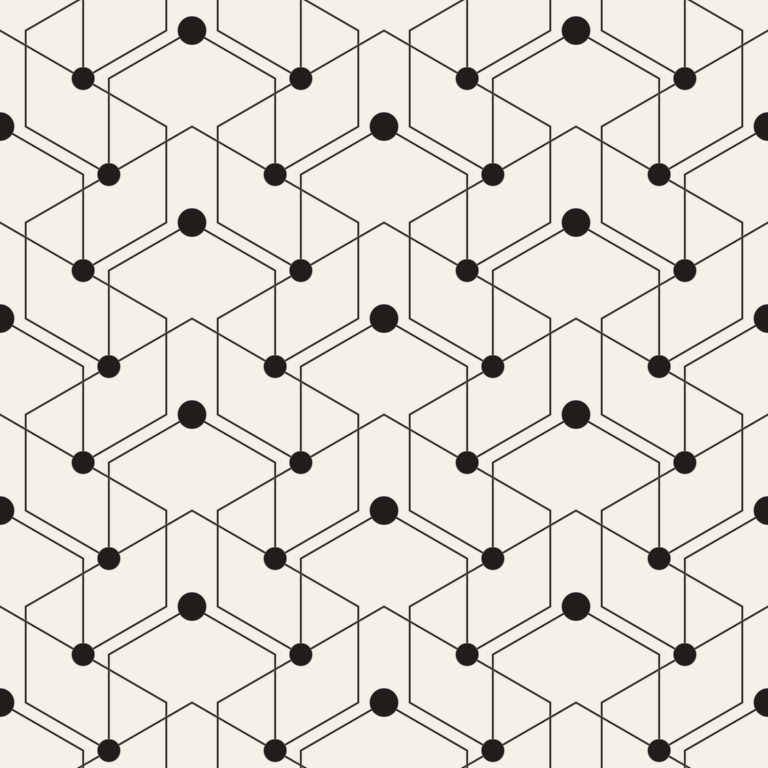
Write a three.js fragment shader that draws this pattern.

```glsl
// Interlocking thin-line hexagonal lattice with large and small round nodes.
// One mirrored motif of segments and discs sits on a half-drop grid, two
// columns by four rows; the nearest distance to any part becomes ink.
varying vec2 vUv;

const vec2 PERIOD = vec2(0.5, 0.25);       // 2 repeats across, 4 down
const vec2 ORIGIN = vec2(0.25, 0.2102);    // centre of one large node
const float RISE = 0.0625;                 // height of one slanted step
const float RUN = RISE * 1.7320508;        // its width, at 30 degrees
const float LINE_WIDTH = 0.0023;
const float LARGE_RADIUS = 0.0186;
const float SMALL_RADIUS = 0.0149;
const vec3 PAPER = vec3(0.957, 0.945, 0.910);
const vec3 INK = vec3(0.130, 0.113, 0.105);

float segmentDistance(vec2 p, vec2 a, vec2 b) {
  vec2 ab = b - a;
  float t = clamp(dot(p - a, ab) / dot(ab, ab), 0.0, 1.0);
  return length(p - a - ab * t);
}

float discDistance(vec2 p, vec2 centre, float radius) {
  return length(p - centre) - radius;
}

// Signed distance to one motif; p is relative to its large node, y downward
float motifDistance(vec2 p) {
  p.x = abs(p.x);
  float inner = 0.5 * PERIOD.x - 2.0 * RUN;
  vec2 shoulder = vec2(RUN, RISE);
  vec2 foot = vec2(RUN, 3.0 * RISE);
  vec2 bend = vec2(inner, 0.0);
  vec2 side = vec2(inner + RUN, RISE);

  // Roof over the cell and its upright walls
  float lines = segmentDistance(p, vec2(0.0), shoulder);
  lines = min(lines, segmentDistance(p, shoulder, foot));
  // Long slope running down from the lower apex
  lines = min(lines, segmentDistance(p, vec2(0.0, 2.0 * RISE), vec2(2.0 * RUN, 4.0 * RISE)));
  // Channel beside the large node, ending at a small node
  lines = min(lines, segmentDistance(p, vec2(inner, -2.0 * RISE), bend));
  lines = min(lines, segmentDistance(p, bend, side));

  float nodes = discDistance(p, vec2(0.0), LARGE_RADIUS);
  nodes = min(nodes, discDistance(p, side, SMALL_RADIUS));
  nodes = min(nodes, discDistance(p, foot, SMALL_RADIUS));
  return min(lines - 0.5 * LINE_WIDTH, nodes);
}

// Nearest motif over both half-drop grids and the rows that overlap
float latticeDistance(vec2 p) {
  float nearest = 1.0;
  for (int grid = 0; grid < 2; grid++) {
    vec2 local = p - 0.5 * PERIOD * float(grid);
    local = mod(local + 0.5 * PERIOD, PERIOD) - 0.5 * PERIOD;
    for (int row = -1; row <= 1; row++) {
      vec2 offset = vec2(0.0, PERIOD.y * float(row));
      nearest = min(nearest, motifDistance(local + offset));
    }
  }
  return nearest;
}

void main() {
  vec2 p = (vUv - ORIGIN) * vec2(1.0, -1.0);
  float soft = max(fwidth(vUv.x), fwidth(vUv.y));
  float ink = 1.0 - smoothstep(-soft, soft, latticeDistance(p));
  gl_FragColor = vec4(mix(PAPER, INK, ink), 1.0);
}
```
